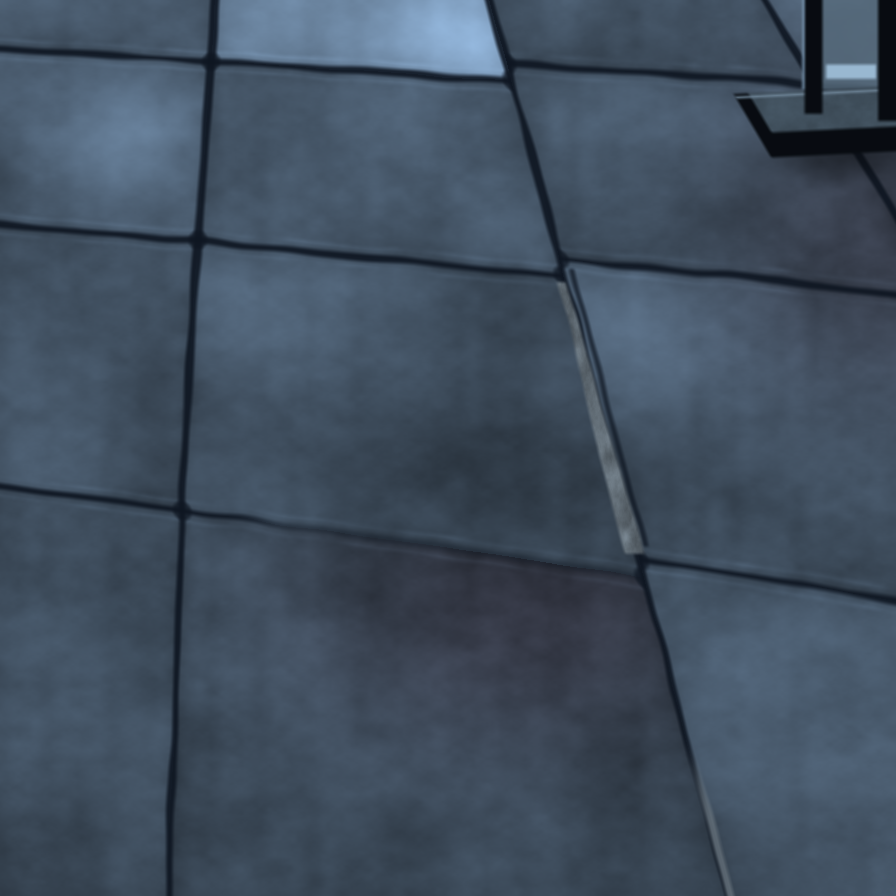
This texture is drawn by a three.js fragment shader. Its source:

```glsl
// Worn blue slate paving seen in perspective, with a metal stand at the top right.
// Two sloping joints set the columns and a projective formula sets the rows;
// hash noise, soft glows and crumbling joints weather each slab.
varying vec2 vUv;

const vec3 SLATE = vec3(0.67, 0.83, 1.0);
const vec3 DUSK = vec3(0.76, 0.81, 1.0);
const vec3 JOINT = vec3(0.055, 0.085, 0.13);
const vec3 MORTAR = vec3(0.44, 0.49, 0.53);
const vec3 IRON = vec3(0.03, 0.045, 0.065);
const vec3 PLATE = vec3(0.25, 0.31, 0.36);
const vec3 SHEEN = vec3(0.60, 0.72, 0.82);
const float HORIZON = 1.908;     // height at which rows converge
const float ROW_SCALE = 5.72;
const float ROW_START = 3.94;
const float RIGHT_SHIFT = 0.018; // step between middle and right columns
const float JOINT_WIDTH = 0.0042;
const float SOFT = 0.003;

float hash(vec2 p) { return fract(sin(dot(p, vec2(127.1, 311.7))) * 43758.5453); }

float noise(vec2 p) {
  vec2 i = floor(p), f = fract(p);
  f = f * f * (3.0 - 2.0 * f);
  return mix(mix(hash(i), hash(i + vec2(1, 0)), f.x),
             mix(hash(i + vec2(0, 1)), hash(i + vec2(1, 1)), f.x), f.y);
}

float fbm(vec2 p) {
  float sum = 0.0, amp = 0.5;
  for (int i = 0; i < 5; i++) {
    sum += amp * noise(p);
    p = p * 2.03 + 7.3;
    amp *= 0.5;
  }
  return sum;
}

float glow(vec2 p, vec2 center, vec2 radius) {
  vec2 d = (p - center) / radius;
  return exp(-dot(d, d));
}

float above(float edge, float x) { return smoothstep(edge - SOFT, edge + SOFT, x); }
float span(float lo, float hi, float x) { return above(lo, x) * (1.0 - above(hi, x)); }
float line(float d, float w) { return 1.0 - smoothstep(w - SOFT, w + SOFT, d); }
float isTile(vec2 tile, vec2 id) { return 1.0 - step(0.5, distance(tile, id)); }

void main() {
  vec2 p = vUv;
  vec2 q = p + 0.004 * (vec2(noise(p * 22.0), noise(p * 22.0 + 40.0)) - 0.5);

  // Slab grid in perspective
  float leftJoint = 0.189 + 0.02 * q.y + 0.032 * q.y * q.y;
  float rightJoint = 0.814 - 0.267 * q.y;
  float colWidth = rightJoint - leftJoint;
  float col = (q.x - leftJoint) / colWidth;
  float level = q.y + q.x * (0.19 - 0.14 * q.y) - RIGHT_SHIFT * step(1.0, col);
  float row = ROW_SCALE / (HORIZON - level) - ROW_START;
  float rowHeight = (HORIZON - level) * (HORIZON - level) / ROW_SCALE;
  vec2 tile = floor(vec2(col, row));
  vec2 toJoint = abs(fract(vec2(col, row) + 0.5) - 0.5) * vec2(colWidth, rowHeight);

  // Slab tone: slope of light, patches, grain and streaks
  float tone = mix(0.325, 0.435, p.y) + 0.04 * (hash(tile + 3.0) - 0.5);
  float dark = isTile(tile, vec2(0, -1)) * glow(p, vec2(0.60, 0.33), vec2(0.22, 0.15));
  tone += isTile(tile, vec2(0, 2)) * (0.15 + 0.24 * glow(p, vec2(0.52, 0.97), vec2(0.13, 0.08)));
  tone += isTile(tile, vec2(-1, 1)) * 0.17 * glow(p, vec2(0.12, 0.85), vec2(0.10, 0.06));
  tone += isTile(tile, vec2(0, 0)) * 0.11 * glow(p, vec2(0.27, 0.65), vec2(0.15, 0.11));
  tone += isTile(tile, vec2(1, 0)) * 0.08 * glow(p, vec2(0.70, 0.62), vec2(0.10, 0.10));
  tone += isTile(tile, vec2(1, -1)) * 0.045;
  tone -= 0.13 * dark + 0.06 * glow(p, vec2(0.55, 0.48), vec2(0.17, 0.06));
  tone -= 0.10 * glow(p, vec2(1.0, 0.74), vec2(0.17, 0.12));
  tone -= 0.09 * glow(p, vec2(0.0, 0.79), vec2(0.05, 0.06));
  tone += 0.20 * (fbm(p * vec2(7.0, 9.0) + tile * 5.3) - 0.48);
  tone += 0.07 * (fbm(p * vec2(45.0, 60.0)) - 0.48);
  tone += 0.03 * (noise(vec2(p.x * 55.0, p.y * 5.0)) - 0.5);
  tone -= 0.06 * exp(-min(toJoint.x, toJoint.y) / 0.012);
  float dusk = clamp(dark + 0.7 * glow(p, vec2(1.0, 0.74), vec2(0.17)), 0.0, 1.0);
  vec3 color = mix(SLATE, DUSK, dusk) * tone;

  // Joints with uneven width, and pale lips along them
  float wear = 0.6 + 0.8 * noise(p * 17.0);
  float faint = isTile(vec2(floor(col), floor(row + 0.5)), vec2(0, 0))
              * smoothstep(0.24, 0.34, p.x);
  color += 0.07 * SLATE * line(abs(toJoint.y - 0.010), 0.002) * noise(p * 30.0);
  color = mix(color, JOINT, 0.9 * line(toJoint.x, JOINT_WIDTH * wear));
  color = mix(color, JOINT, (0.9 - 0.6 * faint) * line(toJoint.y, 0.75 * JOINT_WIDTH * wear));
  float crossing = length(toJoint);
  color = mix(color, JOINT, 0.7 * line(crossing, 0.010));

  // Exposed mortar in the right joint
  float side = q.x - rightJoint;
  float strip = line(abs(side + 0.004), mix(0.011, 0.005, smoothstep(0.38, 0.69, p.y)));
  float chips = 0.75 + 0.5 * (fbm(p * vec2(90.0, 45.0)) - 0.5);
  color = mix(color, JOINT, 0.7 * line(abs(side - 0.011), 0.003) * span(0.39, 0.70, p.y));
  color = mix(color, MORTAR * chips * 1.15, strip * span(0.382, 0.685, p.y));
  float sliver = line(abs(side - 0.002), 0.004) * (1.0 - smoothstep(0.08, 0.18, p.y));
  color = mix(color, MORTAR, 0.75 * sliver);

  // Stand: lit ground, contact shadow, plate with dark rim, two posts
  color = mix(color, PLATE * 1.35, 0.8 * above(0.895, p.x) * above(0.90, p.y));
  color = mix(color, SHEEN, span(0.922, 0.978, p.x) * span(0.912, 0.928, p.y));
  color *= 1.0 - 0.35 * glow(p, vec2(0.95, 0.825), vec2(0.10, 0.022));
  float plateLeft = p.x - 0.823 - 0.59 * (0.888 - p.y);
  float lift = p.y - 0.05 * (p.x - 0.859);
  float plate = above(0.0, plateLeft) * span(0.824, 0.897, lift);
  float face = above(0.017, plateLeft) * above(0.852, lift);
  color = mix(color, mix(IRON, PLATE * (0.8 + 0.4 * fbm(p * 40.0)), face), plate);
  color = mix(color, SHEEN * 0.75, plate * line(abs(lift - 0.893), 0.001));
  float posts = max(span(0.898, 0.918, p.x) * above(0.873, p.y),
                    above(0.980, p.x) * above(0.865, p.y));
  color = mix(color, IRON, posts);
  color += 0.25 * SLATE * line(abs(p.x - 0.897), 0.001) * above(0.90, p.y);

  gl_FragColor = vec4(clamp(color, 0.0, 1.0), 1.0);
}
```
